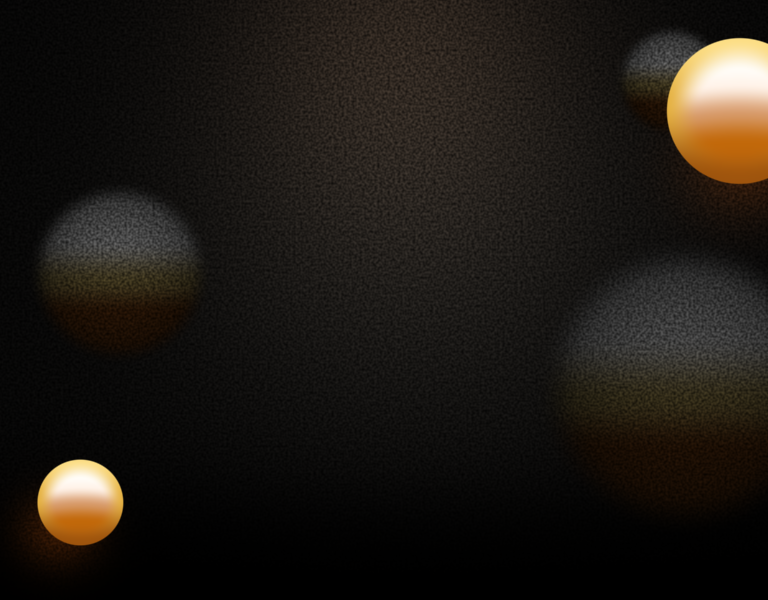
Reproduce this background procedurally as a Shadertoy shader.

```glsl
// Glossy golden spheres over a dark, grainy backdrop with a warm glow from above.
// Layers: soft light pools, out-of-focus dim spheres, gradient-noise grain,
// then sharp spheres shaded by vertical colour bands and a golden rim.

const vec3 WARM_LIGHT = vec3(0.125, 0.095, 0.072);
const vec3 GREY_LIGHT = vec3(0.085, 0.080, 0.073);
const vec3 EMBER = vec3(0.30, 0.13, 0.02);

// Random unit gradient for a lattice cell
vec2 cellGradient(vec2 cell) {
    vec3 h = fract(cell.xyx * vec3(0.1031, 0.1030, 0.0973));
    h += dot(h, h.yzx + 33.33);
    float angle = 6.2832 * fract((h.x + h.y) * h.z);
    return vec2(cos(angle), sin(angle));
}

float gradientNoise(vec2 p) {
    vec2 cell = floor(p), f = fract(p);
    vec2 u = f * f * f * (f * (f * 6.0 - 15.0) + 10.0);
    vec2 e = vec2(0.0, 1.0);
    float a = dot(cellGradient(cell), f);
    float b = dot(cellGradient(cell + e.yx), f - e.yx);
    float c = dot(cellGradient(cell + e.xy), f - e.xy);
    float d = dot(cellGradient(cell + e.yy), f - e.yy);
    return mix(mix(a, b, u.x), mix(c, d, u.x), u.y);
}

// Elliptical gaussian falloff
float glow(vec2 p, vec2 center, vec2 size) {
    vec2 q = (p - center) / size;
    return exp(-dot(q, q));
}

float discMask(vec2 p, vec2 center, float radius, float blur) {
    return 1.0 - smoothstep(radius - blur, radius + blur, length(p - center));
}

// Colour of a sharp sphere; q is the position in units of its radius
vec3 goldShade(vec2 q) {
    float v = q.y + 0.12 * q.x * q.x;
    vec3 col = mix(vec3(0.66, 0.35, 0.05), vec3(0.76, 0.41, 0.04), smoothstep(-1.0, -0.4, v));
    col = mix(col, vec3(0.85, 0.62, 0.44), smoothstep(-0.45, 0.05, v));
    col = mix(col, vec3(1.0, 0.95, 0.91), smoothstep(-0.05, 0.38, v));
    col = mix(col, vec3(1.0, 0.99, 0.97), smoothstep(0.3, 0.6, v));
    vec3 rim = mix(vec3(0.62, 0.33, 0.05), vec3(0.90, 0.70, 0.27), smoothstep(-0.9, 0.1, q.y));
    rim = mix(rim, vec3(0.99, 0.87, 0.52), smoothstep(0.1, 1.0, q.y));
    return mix(col, rim, smoothstep(0.55, 1.0, length(q)));
}

// Colour of an out-of-focus sphere
vec3 dimShade(vec2 q) {
    vec3 col = mix(vec3(0.14, 0.072, 0.018), vec3(0.22, 0.19, 0.105), smoothstep(-0.5, -0.08, q.y));
    col = mix(col, vec3(0.31, 0.31, 0.31), smoothstep(-0.12, 0.4, q.y));
    return col * (1.0 - 0.45 * dot(q, q));
}

vec3 addDimSphere(vec3 base, vec2 p, vec2 center, float radius, float blur, float strength) {
    vec3 shade = dimShade((p - center) / radius) * strength;
    return mix(base, shade, discMask(p, center, radius, blur));
}

vec3 addGoldSphere(vec3 base, vec2 p, vec2 center, float radius, float pixel) {
    vec3 shade = goldShade((p - center) / radius);
    return mix(base, shade, discMask(p, center, radius, pixel));
}

vec3 backdrop(vec2 p) {
    vec3 col = vec3(0.022, 0.021, 0.020) * smoothstep(0.0, 0.35, p.y);
    col += WARM_LIGHT * glow(p, vec2(0.67, 0.94), vec2(0.30, 0.32));
    col += GREY_LIGHT * glow(p, vec2(0.70, 0.60), vec2(0.42, 0.36));
    return col * smoothstep(-0.02, 0.25, p.y);
}

void mainImage(out vec4 fragColor, in vec2 fragCoord) {
    vec2 p = fragCoord / iResolution.y;
    float pixel = 1.0 / iResolution.y;

    vec2 upperGold = vec2(1.233, 0.815);
    vec2 lowerGold = vec2(0.134, 0.1625);

    // Backdrop and embers under the sharp spheres
    vec3 col = backdrop(p);
    col += EMBER * 0.55 * glow(p, upperGold - vec2(-0.01, 0.09), vec2(0.10, 0.085));
    col += EMBER * 0.65 * glow(p, lowerGold - vec2(0.035, 0.045), vec2(0.065, 0.06));

    // Out-of-focus spheres
    col = addDimSphere(col, p, vec2(1.120, 0.865), 0.083, 0.014, 1.0);
    col = addDimSphere(col, p, vec2(0.200, 0.545), 0.135, 0.020, 1.0);
    col = addDimSphere(col, p, vec2(1.142, 0.356), 0.215, 0.038, 0.85);

    // Fine grain, stronger where there is light
    float grain = gradientNoise(p * 235.0 + 7.3) + 0.6 * gradientNoise(p * 171.0 + 41.7);
    col *= 1.0 + 0.55 * grain;
    col += 0.012 * grain * smoothstep(0.0, 0.3, p.y);

    // Sharp spheres
    col = addGoldSphere(col, p, upperGold, 0.1215, pixel);
    col = addGoldSphere(col, p, lowerGold, 0.0715, pixel);

    fragColor = vec4(clamp(col, 0.0, 1.0), 1.0);
}
```
